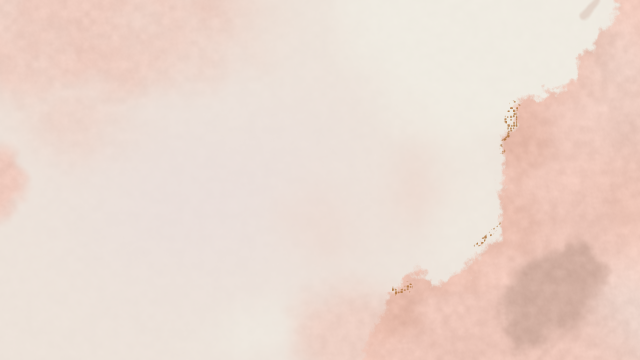
A Shadertoy shader for this background:

```glsl
const vec3 CREAM = vec3(0.930, 0.890, 0.855);
const vec3 IVORY = vec3(0.940, 0.922, 0.885);
const vec3 MAUVE = vec3(0.918, 0.872, 0.858);
const vec3 BLUSH = vec3(0.932, 0.782, 0.730);
const vec3 ROSE = vec3(0.912, 0.740, 0.675);
const vec3 PALE = vec3(0.930, 0.835, 0.795);
const vec3 TAUPE = vec3(0.800, 0.665, 0.610);
const vec3 GOLD = vec3(0.680, 0.450, 0.230);
const float WASH_WARP = 0.16;    // wander of the soft washes
const float EDGE_WARP = 0.060;   // broad raggedness of the torn edge
const float EDGE_FRAY = 0.036;   // fine raggedness of the torn edge
const float EDGE_SOFT = 0.011;
const float GRAIN = 0.014;       // paper grain on the pale ground
const float PIGMENT = 0.060;     // extra grain where colour settles
const float SPECK_CELL = 0.0080;

float hash(vec2 p) {
    return fract(sin(dot(p, vec2(127.1, 311.7))) * 43758.545);
}
float noise(vec2 p) {
    vec2 i = floor(p), f = fract(p);
    f = f * f * (3.0 - 2.0 * f);
    return mix(mix(hash(i), hash(i + vec2(1, 0)), f.x),
               mix(hash(i + vec2(0, 1)), hash(i + vec2(1, 1)), f.x), f.y);
}
float fbm(vec2 p) {
    float sum = 0.0, amp = 0.5;
    for (int i = 0; i < 5; i++) {
        sum += amp * noise(p);
        p = mat2(1.6, 1.2, -1.2, 1.6) * p + 7.3;
        amp *= 0.5;
    }
    return sum;
}

// Soft elliptical wash: 1 at the centre, fading to 0
float wash(vec2 p, vec2 centre, vec2 radius) {
    vec2 q = (p - centre) / radius;
    return exp(-dot(q, q));
}
// Blot with a flat middle and a feathered rim
float blot(vec2 p, vec2 centre, vec2 radius, float feather) {
    return 1.0 - smoothstep(1.0 - feather, 1.0 + feather, length((p - centre) / radius));
}
float capsule(vec2 p, vec2 a, vec2 b) {
    vec2 pa = p - a, ba = b - a;
    return length(pa - ba * clamp(dot(pa, ba) / dot(ba, ba), 0.0, 1.0));
}

// Left border of the rose area at height y
float borderX(float y) {
    return 1.01 + 0.07 * smoothstep(0.0, 0.19, y)
                + 0.20 * smoothstep(0.17, 0.26, y)
                + 0.11 * smoothstep(0.22, 0.37, y)
                + 0.04 * smoothstep(0.50, 0.72, y)
                + 0.18 * smoothstep(0.70, 0.79, y)
                + 0.12 * smoothstep(0.79, 1.00, y);
}
float borderDistance(vec2 p) {
    float slope = (borderX(p.y + 0.01) - borderX(p.y - 0.01)) / 0.02;
    float curve = (p.x - borderX(p.y)) / sqrt(1.0 + slope * slope);
    return max(curve, 0.06 - length(p - vec2(1.155, 0.19)));
}

// Scattered flakes, dense along short veins
float flakes(vec2 p) {
    float pixel = 1.0 / iResolution.y;
    vec2 w = p + 0.02 * (vec2(noise(p * 45.0), noise(p * 45.0 + 9.0)) - 0.5);
    float vein = capsule(w, vec2(1.435, 0.71), vec2(1.415, 0.64)) - 0.010;
    vein = min(vein, capsule(w, vec2(1.415, 0.64), vec2(1.390, 0.585)) - 0.002);
    vein = min(vein, capsule(w, vec2(1.385, 0.375), vec2(1.328, 0.315)) - 0.004);
    vein = min(vein, capsule(w, vec2(1.135, 0.202), vec2(1.095, 0.186)) - 0.007);
    vec2 cell = floor(p / SPECK_CELL);
    vec2 jitter = vec2(hash(cell + 3.1), hash(cell + 8.7)) - 0.5;
    float size = SPECK_CELL * mix(0.2, 0.6, hash(cell + 5.9));
    float d = length(p - (cell + 0.5 + 0.5 * jitter) * SPECK_CELL) - size;
    float dense = step(0.38, hash(cell)) * (1.0 - smoothstep(0.0, 0.007, vein));
    return dense * (1.0 - smoothstep(-pixel, pixel, d));
}

void mainImage(out vec4 fragColor, in vec2 fragCoord) {
    vec2 p = fragCoord / iResolution.y;
    p.x += 0.5 * (16.0 / 9.0 - iResolution.x / iResolution.y);
    vec2 wander = vec2(fbm(p * 5.0), fbm(p * 5.0 + 31.0)) - 0.48;
    vec2 q = p + WASH_WARP * wander;
    float mottle = fbm(p * 8.0 + 12.0) - 0.48;
    float patchy = clamp(0.92 + 0.9 * mottle, 0.0, 1.0);
    // Pale ground
    vec3 col = mix(CREAM, MAUVE, 0.8 * wash(q, vec2(0.58, 0.45), vec2(0.40, 0.30)));
    col = mix(col, IVORY, blot(q, vec2(1.36, 0.94), vec2(0.40, 0.34), 0.3));
    col = mix(col, IVORY, 0.65 * wash(q, vec2(1.30, 0.40), vec2(0.09, 0.22)));
    col = mix(col, IVORY, 0.6 * wash(q, vec2(0.70, 0.06), vec2(0.14, 0.06)));
    // Blush washes
    float pink = 0.86 * patchy * blot(q, vec2(0.12, 0.98), vec2(0.54, 0.25), 0.34);
    pink = max(pink, 0.60 * patchy * wash(q, vec2(0.20, 0.70), vec2(0.17, 0.12)));
    pink = max(pink, 0.95 * blot(q, vec2(-0.02, 0.49), vec2(0.065, 0.11), 0.4));
    pink = max(pink, 0.70 * patchy * blot(q, vec2(1.00, 0.03), vec2(0.17, 0.18), 0.35));
    col = mix(col, PALE, 0.50 * wash(q, vec2(1.16, 0.50), vec2(0.09, 0.12)));
    col = mix(col, PALE, 0.40 * wash(q, vec2(0.92, 0.36), vec2(0.10, 0.12)));
    col = mix(col, BLUSH, pink);
    // Rose area with a ragged border
    float ragged = EDGE_WARP * (fbm(p * 18.0) - 0.48) + EDGE_FRAY * (fbm(p * 75.0) - 0.48);
    float inside = borderDistance(p) + ragged;
    float cover = smoothstep(-EDGE_SOFT, EDGE_SOFT, inside);
    vec3 rose = mix(ROSE, BLUSH, smoothstep(-0.02, 0.15, inside + 0.25 * mottle) * 0.9);
    rose = mix(rose, ROSE, 0.4 * wash(q, vec2(1.73, 0.46), vec2(0.07, 0.13)));
    rose = mix(rose, PALE, 0.6 * wash(q, vec2(1.72, 0.80), vec2(0.12, 0.18)));
    rose = mix(rose, PALE, 0.95 * wash(q, vec2(1.77, 0.13), vec2(0.13, 0.14)));
    vec2 stain = p + 0.14 * wander + 0.10 * (fbm(p * 13.0 + 5.0) - 0.48);
    stain.x -= 0.35 * (stain.y - 0.17);
    rose = mix(rose, TAUPE, 0.88 * patchy * blot(stain, vec2(1.53, 0.17), vec2(0.13, 0.13), 0.22));
    col = mix(col, rose + 0.07 * mottle, cover);
    // Grey smudge, gold flakes and paper grain
    float smudge = capsule(p, vec2(1.62, 0.955), vec2(1.66, 1.0)) + 0.04 * mottle;
    col = mix(col, TAUPE, 0.35 * (1.0 - smoothstep(0.002, 0.014, smudge)));
    col = mix(col, GOLD, 0.85 * flakes(p));
    col += (GRAIN + PIGMENT * max(pink, cover)) * (fbm(p * 50.0) - 0.48);
    fragColor = vec4(col, 1.0);
}
```
